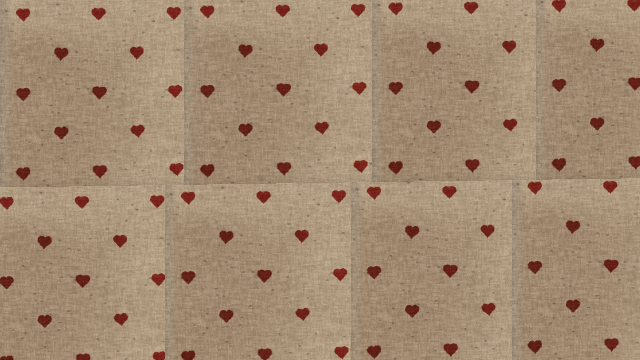
Give the GLSL for this pattern, as a WebGL 2 fragment shader.

```glsl
#version 300 es
precision highp float;
// Patchwork of eight linen panels printed with staggered rows of small red hearts.
uniform vec2 u_resolution;
out vec4 outColor;

float hash(vec2 p) {
    vec3 q = fract(vec3(p.xyx) * 0.1031);
    q += dot(q, q.yzx + 33.33);
    return fract((q.x + q.y) * q.z);
}

float noise(vec2 p) {
    vec2 i = floor(p), f = fract(p);
    f = f * f * (3.0 - 2.0 * f);
    return mix(mix(hash(i), hash(i + vec2(1, 0)), f.x),
               mix(hash(i + vec2(0, 1)), hash(i + vec2(1, 1)), f.x), f.y);
}

// Signed distance to a heart with its tip at the origin, about 1.1 high
float heart(vec2 p) {
    p.x = abs(p.x);
    if (p.x + p.y > 1.0) return length(p - vec2(0.25, 0.75)) - 0.3536;
    vec2 a = p - vec2(0.0, 1.0), b = p - 0.5 * max(p.x + p.y, 0.0);
    return sqrt(min(dot(a, a), dot(b, b))) * sign(p.x - p.y);
}

// Crossed threads of uneven thickness, centred on zero
float weave(vec2 p) {
    float weft = noise(p * vec2(0.12, 0.62)) - 0.5;
    float warp = noise(p.yx * vec2(0.14, 0.62) + 71.0) - 0.5;
    float grain = noise(p * 0.75 + 150.0) - 0.5;
    return 0.07 * weft + 0.06 * warp + 0.07 * grain;
}

void main() {
    // The canvas is 432 units high, with y running downwards
    float px = 432.0 / u_resolution.y;
    vec2 p = vec2(gl_FragCoord.x, u_resolution.y - gl_FragCoord.y) * px;

    // Find the panel: two rows of four, the lower row shifted left
    float seamY = 225.0 - 0.0145 * p.x;
    float row = step(seamY, p.y);
    float edges[4] = float[4](0.0, 221.0, 447.0, 643.0);
    float panel = 0.0, left = -20.0 * row;
    for (int k = 1; k < 4; k++) {
        float edge = edges[k] - row * (20.0 + 3.0 * float(k));
        if (p.x > edge) { panel = float(k); left = edge; }
    }
    vec2 corner = vec2(left, -3.6 * panel + row * (226.0 - 2.5 * panel));
    vec2 q = p - corner;

    // Linen: light along the top and right, browner at the lower left
    vec3 lightLinen = vec3(0.70, 0.62, 0.515);
    vec3 brownLinen = vec3(0.625, 0.535, 0.43);
    float cloud = noise(q * 0.02 + 9.0) - 0.5;
    float shade = smoothstep(15.0, 75.0, q.y) * (1.0 - smoothstep(50.0, 215.0, q.x));
    shade = clamp(shade + 0.14 + 0.35 * cloud, 0.0, 1.0);
    vec3 color = mix(lightLinen, brownLinen, shade);

    // Grey strip down the left side and soft seams
    float strip = 1.0 - smoothstep(8.0, 13.0, q.x);
    color = mix(color, vec3(0.63, 0.565, 0.49), 0.7 * strip);
    color *= 1.0 - 0.05 * exp(-abs(q.x) / 2.0);
    color *= 1.0 - 0.07 * (1.0 - row) * exp(-abs(p.y - seamY) / 5.0);

    // Stray dark slubs
    vec2 fleckCell = floor(q / 11.0);
    vec2 fleckAt = 2.0 + 7.0 * vec2(hash(fleckCell + 5.0), hash(fleckCell + 47.0));
    float fleck = 1.0 - smoothstep(0.4, 1.7, length((q - fleckCell * 11.0 - fleckAt) * vec2(0.6, 1.0)));
    color *= 1.0 - 0.22 * fleck * step(0.86, hash(fleckCell + 90.0));

    // Staggered heart lattice, slightly skewed by the lie of the cloth
    vec2 d = q - vec2(28.0, 18.0);
    d.x /= 1.0 + 0.0001 * d.y;
    d.y += d.x * (0.011 + 0.0001 * d.y);
    vec2 pitch = vec2(90.3, 47.7);
    float line = round(d.y / pitch.y);
    float stagger = 0.5 * mod(line, 2.0);
    float column = round(d.x / pitch.x - stagger);
    vec2 h = d - vec2(column + stagger, line) * pitch;
    float tilt = 0.24 * (hash(vec2(column, line) + 20.0) - 0.5);
    h = mat2(cos(tilt), sin(tilt), -sin(tilt), cos(tilt)) * h;
    float size = 13.6 + 0.7 * hash(vec2(column, line) + 60.0);
    float dist = heart(vec2(h.x, -h.y) / size + vec2(0.0, 0.55)) * size;
    dist += 0.9 * (noise(q * 0.5 + 30.0) - 0.5);
    float ink = 1.0 - smoothstep(-0.8 * px, 0.8 * px, dist);
    vec3 red = mix(vec3(0.47, 0.125, 0.095), vec3(0.37, 0.11, 0.075), shade);
    color = mix(color, red, 0.97 * ink);

    // The weave shows through cloth and, more faintly, ink
    color += weave(q + 40.0) * mix(1.0, 0.6, ink);
    outColor = vec4(color, 1.0);
}
```
